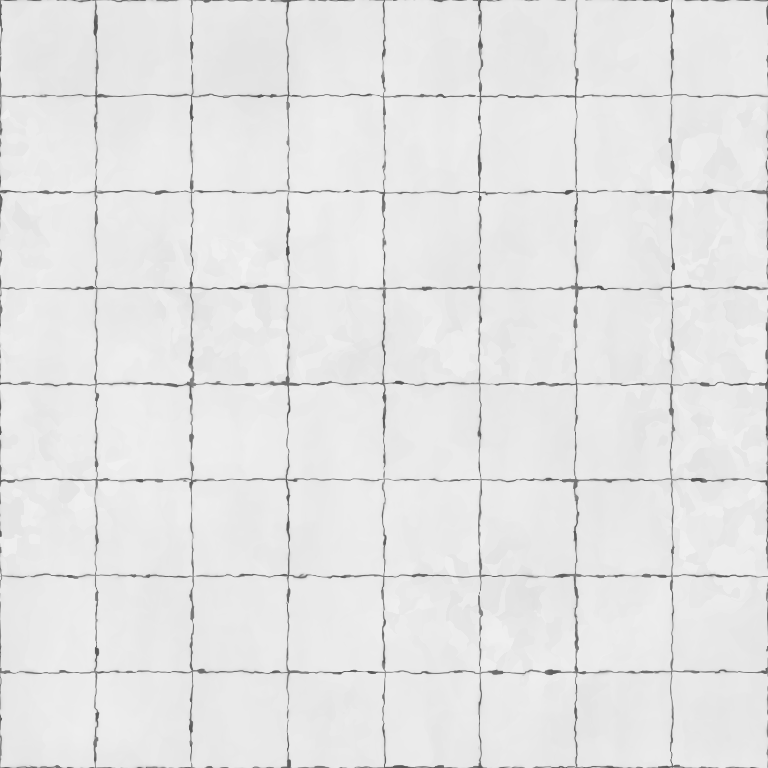
Reproduce this texture procedurally as a Shadertoy shader.

```glsl
vec3 hash(vec2 cell, float seed) {
    vec3 q = fract((cell.xyx + seed) * vec3(.1031, .1030, .0973));
    q += dot(q, q.yxz + 33.33);
    return fract((q.xxy + q.yzz) * q.zyx);
}

// Wrapping cellular noise: low sharpness gives clouds, high gives flat facets
float cells(vec2 uv, vec2 period, float seed, float sharpness) {
    vec2 p = uv * period, base = floor(p);
    float sum = 0., total = 0.;
    for (int y = -1; y <= 1; y++)
    for (int x = -1; x <= 1; x++) {
        vec2 cell = base + vec2(x, y);
        vec3 h = hash(mod(cell, period), seed);
        vec2 d = cell + h.xy - p;
        float weight = exp(-sharpness * dot(d, d));
        sum += weight * h.z;
        total += weight;
    }
    return sum / total;
}

vec2 wobble(vec2 uv, float period, float seed) {
    return vec2(cells(uv, vec2(period), seed, 7.),
                cells(uv, vec2(period), seed + 9.7, 7.)) - .5;
}

// Pale plaster: soft clouds, vertical streaks and ragged flakes
float plaster(vec2 uv) {
    vec2 ragged = uv + .035 * wobble(uv, 26., 3.1) + .012 * wobble(uv, 80., 5.3);
    float cloud = cells(uv, vec2(7.), 11.4, 6.) - .5;
    float streak = cells(uv, vec2(44., 9.), 23.8, 6.) - .5;
    float broad = cells(ragged, vec2(20., 16.), 31.2, 40.) - .5;
    float flake = cells(ragged, vec2(54., 42.), 47.6, 60.) - .5;
    float wear = smoothstep(.45, .8, cells(uv, vec2(6.), 61.9, 6.));
    return .915 + .026 * cloud + .010 * streak
         + .012 * broad + mix(.006, .036, wear) * flake;
}

// Distances to the nearest vertical and horizontal joint
vec2 jointDistance(vec2 uv, float count) {
    return abs(fract(uv * count + .5) - .5) / count;
}

void mainImage(out vec4 fragColor, in vec2 fragCoord) {
    vec2 uv = fragCoord / iResolution.xy;
    float shade = plaster(uv);

    // Each tile differs slightly in tone
    shade += .006 * (hash(mod(floor(uv * 8.), 8.), 71.3).z - .5);

    // Hand-drawn joints of uneven position, width and strength
    vec2 bent = uv + .0028 * wobble(uv, 48., 83.5) + .0024 * wobble(uv, 128., 91.2);
    vec2 d = jointDistance(bent, 8.);
    float blot = cells(uv, vec2(90.), 103.7, 9.);
    float width = mix(.0004, .0011, blot) + .0012 * smoothstep(.72, .95, blot);
    float soft = max(.0007, .7 / iResolution.y);
    vec2 lines = 1. - smoothstep(vec2(width - soft), vec2(width + soft), d);
    float strength = mix(.65, 1., cells(uv, vec2(70.), 117.1, 8.));

    // Faint grime beside the joints
    float grime = cells(uv, vec2(56.), 129.4, 8.);
    shade -= .16 * grime * grime * exp(-min(d.x, d.y) / .0016);

    shade = mix(shade, .33, max(lines.x, lines.y) * strength);
    fragColor = vec4(vec3(shade), 1.);
}
```
